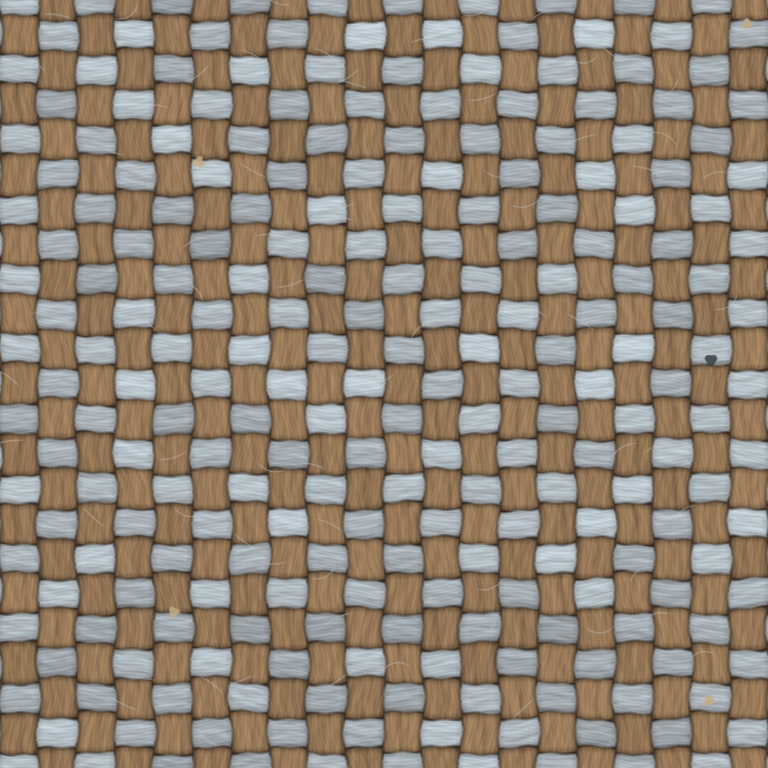
Give the GLSL for this texture, as a Shadertoy shader.

```glsl
// Plain-weave cloth: 20 brown warp columns crossed by 22 pale blue-grey weft rows.
// Each pixel finds its nearest warp and weft float on a checkerboard, shades both
// with layered-sine fibres, then adds stray hairs and flecks. All ids wrap.

const vec2 COUNT = vec2(20.0, 22.0);

float hash(vec2 p) {
    return fract(sin(dot(p, vec2(127.1, 311.7))) * 43758.5);
}

// Streaks running along a yarn, from -1 to 1.
float fibres(float across, float along, vec2 id) {
    float sum = 0.0, freq = 11.0;
    for (int i = 0; i < 5; i++) {
        float k = hash(id + float(i) * 3.7);
        float lean = along * (k - 0.5) * freq * 0.4;
        sum += sin(across * freq + lean + 40.0 * k + 1.2 * sin(along * (4.0 + 3.0 * k) + 17.0 * k));
        freq *= 1.55;
    }
    return sum / 3.2;
}

// Shortest offset between two points on the repeating canvas.
vec2 wrapDelta(vec2 a, vec2 b) {
    return fract(a - b + 0.5) - 0.5;
}

void mainImage(out vec4 fragColor, in vec2 fragCoord) {
    vec2 uv = fragCoord / iResolution.xy;
    float px = 1.0 / iResolution.y;
    float soft = 22.0 * px + 0.02;

    // Slightly wandering grid; rows are centred on the lower edge.
    vec2 p = uv * COUNT + vec2(0.0, 0.5);
    p += 0.035 * sin(6.2832 * (uv.yx * vec2(7.0, 5.0) + uv * vec2(2.0, 3.0)));
    vec2 cell = floor(p), q = p - cell - 0.5;
    float warpOnTop = mod(cell.x + cell.y, 2.0);
    vec2 side = step(0.0, q) * 2.0 - 1.0;

    // Nearest float of each yarn, and the position inside it.
    vec2 weftId = cell + vec2(side.x * warpOnTop, 0.0);
    vec2 warpId = cell + vec2(0.0, side.y * (1.0 - warpOnTop));
    vec2 w = p - weftId - 0.5, v = p - warpId - 0.5;
    weftId = mod(weftId, COUNT);
    warpId = mod(warpId, COUNT);

    // Brown warp: rounded ends, fine strands and one deeper groove.
    float strand = fibres(v.x, v.y, warpId + 31.0);
    float warpDist = max(abs(v.y) - 0.63 + 0.36 * v.x * v.x, abs(v.x) - 0.485) + 0.012 * strand;
    float groove = exp(-pow((v.x - 0.4 * (hash(warpId + 5.0) - 0.5) + 0.08 * v.y) * 15.0, 2.0));
    float warpLight = 1.03 + 0.09 * strand + 0.08 * (hash(warpId) - 0.5);
    warpLight -= 0.14 * groove * hash(warpId + 9.0);
    warpLight -= 0.26 * smoothstep(0.3, 0.5, abs(v.x));
    warpLight -= 0.30 * smoothstep(0.38, 0.64, abs(v.y));
    vec3 warpColor = vec3(0.58, 0.462, 0.338) * warpLight;

    // Blue-grey weft: flatter, tilted, its brightness varying by row and float.
    w.y += (hash(weftId + 3.0) - 0.45) * 0.13 * w.x;
    float streak = fibres(w.y, w.x, weftId + 67.0);
    float halfHeight = 0.375 + 0.04 * hash(weftId + 12.0) + 0.02 * sin(w.x * 9.0 + 40.0 * hash(weftId));
    float weftDist = max(abs(w.y) - halfHeight, abs(w.x) - 0.535 + 0.35 * w.y * w.y) + 0.014 * streak;
    float tone = 0.36 + 0.38 * hash(weftId + 21.0) + 0.24 * hash(vec2(weftId.y, 7.0));
    tone += 0.20 * streak + 0.25 * w.y - 0.25 * smoothstep(0.33, 0.53, abs(w.x));
    tone -= 0.45 * smoothstep(0.24, 0.42, abs(w.y));
    vec3 weftColor = mix(vec3(0.49, 0.50, 0.51), vec3(0.77, 0.82, 0.85), clamp(tone, -0.25, 1.1));

    // Dark gaps below, warp next, weft above with its contact shadow.
    vec3 color = mix(vec3(0.23, 0.18, 0.14), warpColor, smoothstep(soft, -soft, warpDist));
    color *= 1.0 - 0.22 * smoothstep(0.10, 0.0, weftDist);
    color = mix(color, weftColor, smoothstep(soft, -soft, weftDist));

    // Loose curved hairs.
    for (int i = 0; i < 70; i++) {
        float n = float(i);
        vec2 d = wrapDelta(uv, vec2(hash(vec2(n, 1.0)), hash(vec2(n, 2.0))));
        float a = 1.6 * (hash(vec2(n, 3.0)) - 0.5);
        d = mat2(cos(a), -sin(a), sin(a), cos(a)) * d;
        float bend = 50.0 * (hash(vec2(n, 4.0)) - 0.5);
        float hair = smoothstep(px + 0.0006, 0.0, abs(d.y - bend * d.x * d.x));
        hair *= smoothstep(0.022, 0.012, abs(d.x));
        color = mix(color, vec3(0.76, 0.77, 0.76), 0.38 * hair);
    }

    // A few cream flecks and one dark one.
    for (int i = 0; i < 5; i++) {
        float n = float(i);
        vec2 d = wrapDelta(uv, vec2(hash(vec2(n, 51.0)), hash(vec2(n, 52.0))));
        float angle = atan(d.y, d.x);
        float radius = 0.006 + 0.002 * hash(vec2(n, 53.0)) + 0.0012 * sin(3.0 * angle + n);
        vec3 fleck = i == 0 ? vec3(0.22, 0.25, 0.26) : vec3(0.76, 0.67, 0.52);
        color = mix(color, fleck, 0.85 * smoothstep(px, -px, length(d) - radius));
    }

    fragColor = vec4(clamp(color, 0.0, 1.0), 1.0);
}
```
